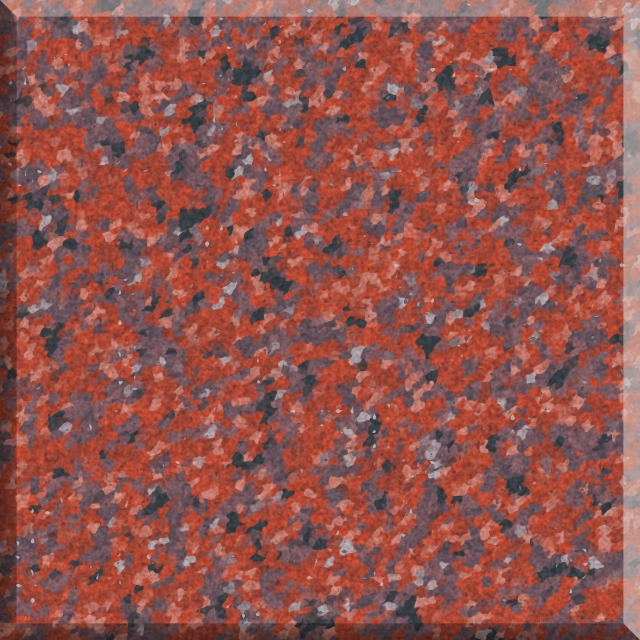
Give the GLSL for this texture, as a Shadertoy shader.

```glsl
// Polished red granite tile with a bevelled rim, lit from the upper right.

vec2 hash2(vec2 p) {
    p = vec2(dot(p, vec2(127.1, 311.7)), dot(p, vec2(269.5, 183.3)));
    return fract(sin(p) * 43758.5);
}

float cornerSlope(vec2 cell, vec2 offset) {
    float angle = 6.2832 * hash2(cell + 17.0).x;
    return dot(vec2(cos(angle), sin(angle)), offset);
}

float gradientNoise(vec2 p) {
    vec2 i = floor(p), f = fract(p);
    vec2 u = f * f * f * (f * (f * 6.0 - 15.0) + 10.0);
    vec2 e = vec2(0.0, 1.0);
    float low = mix(cornerSlope(i, f), cornerSlope(i + e.yx, f - e.yx), u.x);
    float high = mix(cornerSlope(i + e, f - e), cornerSlope(i + 1.0, f - 1.0), u.x);
    return mix(low, high, u.y);
}

// Mineral of one grain; neighbours tend to share it, which forms clumps
vec3 mineralColor(vec2 site, vec2 id) {
    vec2 pick = hash2(id + 91.0), tone = hash2(id + 43.0);
    float clump = 0.6 * gradientNoise(site * 0.19) + 0.8 * gradientNoise(site * 0.42 + 31.0)
                + 0.5 * (pick.x - 0.5);

    vec3 feldspar = mix(vec3(0.58, 0.26, 0.21), vec3(0.75, 0.29, 0.20), tone.x);
    feldspar = mix(feldspar, vec3(0.77, 0.49, 0.44), smoothstep(0.68, 0.95, pick.y));
    vec3 quartz = mix(vec3(0.36, 0.30, 0.34), vec3(0.53, 0.37, 0.39), tone.x);
    quartz = mix(quartz, vec3(0.66, 0.62, 0.64), smoothstep(0.88, 0.97, pick.y));

    float mica = gradientNoise(site * 0.27 + 70.0) + 0.5 * (tone.y - 0.5);
    quartz = mix(quartz, vec3(0.21, 0.24, 0.26), smoothstep(0.22, 0.34, mica));
    return mix(quartz, feldspar, smoothstep(-0.09, -0.03, clump));
}

// Softly joined Voronoi grains
vec3 grains(vec2 p) {
    vec3 sum = vec3(0.0);
    float total = 0.0;
    vec2 base = floor(p);
    for (int y = -1; y <= 1; y++)
    for (int x = -1; x <= 1; x++) {
        vec2 id = base + vec2(x, y);
        vec2 site = id + hash2(id);
        float weight = exp(-14.0 * length(p - site));
        sum += weight * mineralColor(site, id);
        total += weight;
    }
    return sum / total;
}

vec3 granite(vec2 uv) {
    // Grains lean and stretch a little toward the upper right
    vec2 p = vec2(dot(uv, vec2(0.77, 0.64)) * 66.0, dot(uv, vec2(-0.64, 0.77)) * 86.0) + 60.0;
    vec2 warp = vec2(gradientNoise(p * 1.3), gradientNoise(p * 1.3 + 50.0));
    vec3 color = grains(p + 0.6 * warp);

    // Cloudy mottling and fine crystal texture
    float mottle = gradientNoise(uv * 95.0 + 9.0);
    float fine = gradientNoise(uv * 190.0 + 23.0);
    color *= 1.0 + 0.16 * mottle + 0.20 * fine;
    color += vec3(0.04, 0.07, 0.07) * gradientNoise(uv * 130.0 + 5.0);

    // Small dark pits and pale blue glints
    float pit = smoothstep(0.36, 0.52, gradientNoise(uv * 105.0 + 140.0));
    color = mix(color, vec3(0.24, 0.23, 0.24), 0.55 * pit);
    float glint = smoothstep(0.40, 0.54, gradientNoise(uv * 88.0 + 210.0))
                * smoothstep(0.02, 0.25, gradientNoise(uv * 13.0 + 80.0));
    return mix(color, vec3(0.76, 0.80, 0.82), 0.75 * glint);
}

// Mitred rim: pale on top and right, shaded on left and bottom
vec3 bevel(vec3 color, vec2 uv) {
    vec2 far = 1.0 - uv;
    float shadeEdge = min(uv.x, uv.y), lightEdge = min(far.x, far.y);
    float rim = 1.0 - smoothstep(0.0245, 0.0275, min(shadeEdge, lightEdge));
    float lit = smoothstep(-0.0015, 0.0015, shadeEdge - lightEdge);
    float onRight = smoothstep(-0.0015, 0.0015, far.y - far.x);
    vec3 pale = mix(color, vec3(0.86, 0.82, 0.80), mix(0.38, 0.55, onRight));
    vec3 shaded = color * mix(0.58, 0.72, smoothstep(0.0, 0.026, shadeEdge));
    return mix(color, mix(shaded, pale, lit), rim);
}

void mainImage(out vec4 fragColor, in vec2 fragCoord) {
    vec2 uv = fragCoord / iResolution.xy;
    fragColor = vec4(clamp(bevel(granite(uv), uv), 0.0, 1.0), 1.0);
}
```
